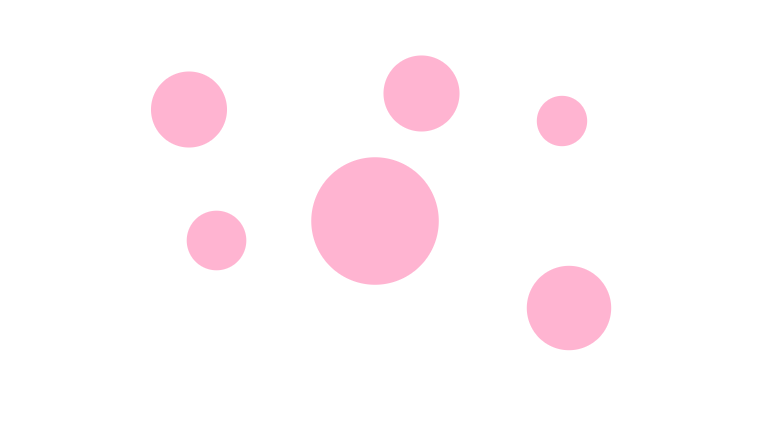
Reproduce this background procedurally as a Shadertoy shader.

```glsl
// Six flat pink discs of different sizes scattered on a white ground.
// Each disc is a circle distance function; the nearest one is kept in a loop
// and its edge is smoothed over about one pixel.

const vec3 GROUND_COLOR = vec3(1.0);
const vec3 DISC_COLOR = vec3(1.0, 0.706, 0.82);
const float EDGE_PIXELS = 1.0;

// Center x, center y and radius, in units of the canvas height
const int DISC_COUNT = 6;
const vec3 DISCS[DISC_COUNT] = vec3[DISC_COUNT](
    vec3(0.4375, 0.7465, 0.0880),
    vec3(0.9757, 0.7836, 0.0880),
    vec3(1.3009, 0.7199, 0.0583),
    vec3(0.5012, 0.4433, 0.0690),
    vec3(0.8681, 0.4884, 0.1476),
    vec3(1.3171, 0.2870, 0.0977)
);

// Signed distance to a disc, negative inside
float discDistance(vec2 point, vec3 disc) {
    return length(point - disc.xy) - disc.z;
}

void mainImage(out vec4 fragColor, in vec2 fragCoord) {
    vec2 point = fragCoord / iResolution.y;

    // Union of all discs
    float nearest = 1e3;
    for (int i = 0; i < DISC_COUNT; i++) {
        nearest = min(nearest, discDistance(point, DISCS[i]));
    }

    // Smooth coverage across the edge
    float edgeWidth = EDGE_PIXELS / iResolution.y;
    float coverage = clamp(0.5 - nearest / edgeWidth, 0.0, 1.0);

    fragColor = vec4(mix(GROUND_COLOR, DISC_COLOR, coverage), 1.0);
}
```
